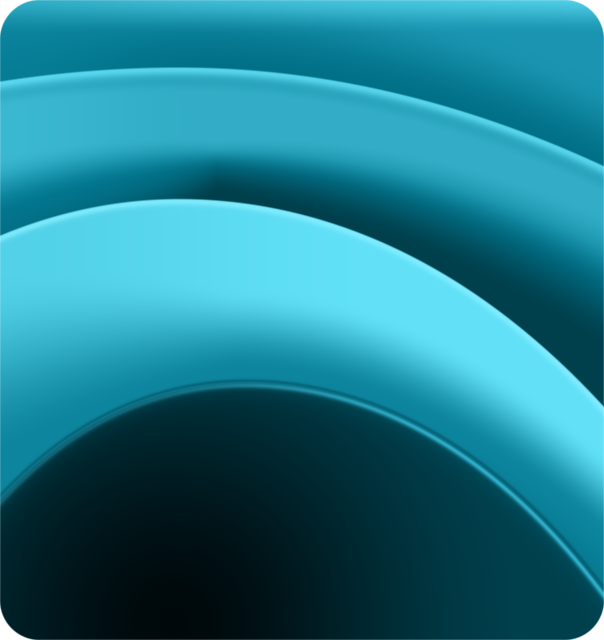
A WebGL 2 fragment shader for this background:

```glsl
#version 300 es
precision highp float;
// Draws layered teal arches with soft shading and bright rims on a rounded card.
uniform vec2 u_resolution;
out vec4 outColor;

const vec3 ICE = vec3(0.38, 0.88, 0.97);
const vec3 RIM = vec3(0.52, 0.93, 1.00);
const vec3 SKY = vec3(0.20, 0.68, 0.78);
const vec3 TEAL = vec3(0.035, 0.51, 0.61);
const vec3 DEEP = vec3(0.00, 0.44, 0.53);
const vec3 SHADOW = vec3(0.00, 0.25, 0.30);
const vec3 BLACK = vec3(0.00, 0.03, 0.04);

// Depth below an arch: x is vertical, y is perpendicular to the edge.
// Each side holds its quadratic and quartic bend.
vec2 archDepth(vec2 p, vec2 peak, vec2 leftBend, vec2 rightBend) {
    float dx = p.x - peak.x;
    vec2 bend = dx < 0.0 ? leftBend : rightBend;
    float q = dx * dx;
    float drop = peak.y - p.y - q * (bend.x + bend.y * q);
    float slope = dx * (2.0 * bend.x + 4.0 * bend.y * q);
    return vec2(drop, drop / sqrt(1.0 + slope * slope));
}

float roundedBox(vec2 p, vec2 halfSize, float radius) {
    vec2 q = abs(p) - halfSize + radius;
    return length(max(q, 0.0)) + min(max(q.x, q.y), 0.0) - radius;
}

float cover(float d, float softness) {
    return smoothstep(-softness, softness, d);
}

float line(float d, float center, float width) {
    float t = (d - center) / width;
    return exp(-t * t);
}

// Top backdrop, darkest just above the upper arch
vec3 backdrop(vec2 p, float depth) {
    vec3 color = mix(DEEP, vec3(0.10, 0.58, 0.69), smoothstep(0.0, 0.13, -depth));
    color = mix(color, TEAL, 0.7 * smoothstep(0.35, 0.0, p.x));
    float topLight = smoothstep(0.945, 1.01, p.y) * (0.45 + 0.4 * p.x);
    return mix(color, ICE, topLight);
}

// Upper band, fading into the hollow beneath it
vec3 upperBand(vec2 p, float edge) {
    float fold = archDepth(p, vec2(0.339, 0.759), vec2(0.41, 0.0), vec2(0.41, 0.0)).x;
    float side = p.x - 0.339;
    float reach = 0.06 + (side < 0.0 ? -0.75 : 0.16) * side;
    vec3 color = mix(SKY, vec3(0.23, 0.72, 0.82), smoothstep(0.3, 0.0, p.x));
    color = mix(color, TEAL, 0.2 * line(edge, 0.022, 0.010));
    color = mix(color, vec3(0.01, 0.48, 0.58), cover(fold, 0.025 + 0.06 * abs(side)));
    color = mix(color, SHADOW, smoothstep(-0.01, reach, fold));
    return mix(color, ICE, 0.75 * line(edge, 0.003, 0.008));
}

// Bright middle band with a soft lower fold
vec3 middleBand(vec2 p, float edge) {
    float fold = archDepth(p, vec2(0.365, 0.486), vec2(0.44, 0.0), vec2(0.77, 0.0)).x;
    float softness = 0.065 + 0.22 * max(0.365 - p.x, 0.0);
    vec3 color = mix(vec3(0.32, 0.82, 0.91), ICE, smoothstep(0.0, 0.6, p.x));
    color = mix(color, vec3(0.05, 0.52, 0.62), cover(fold, softness));
    color = mix(color, DEEP, 0.5 * smoothstep(0.06, 0.14, fold) * smoothstep(0.3, 0.8, p.x));
    return mix(color, RIM, 0.8 * line(edge, 0.004, 0.006));
}

// Dark dome lit along its edge
vec3 dome(vec2 p, float edge) {
    float radius = length(p - vec2(0.27, 0.03));
    vec3 color = mix(BLACK, vec3(0.0, 0.25, 0.30), smoothstep(-0.02, 0.58, radius));
    color += vec3(0.0, 0.10, 0.12) * exp(-max(edge, 0.0) / 0.014);
    float strength = mix(0.35, 0.95, smoothstep(0.15, 0.75, p.x));
    return mix(color, vec3(0.20, 0.70, 0.81), strength * line(edge, 0.003, 0.0045));
}

void main() {
    vec2 p = gl_FragCoord.xy / u_resolution.y;
    vec2 size = vec2(u_resolution.x / u_resolution.y, 1.0);
    float pixel = 1.0 / u_resolution.y;

    vec2 upper = archDepth(p, vec2(0.280, 0.8945), vec2(0.28, 0.0), vec2(0.35, 0.0));
    vec2 middle = archDepth(p, vec2(0.280, 0.689), vec2(0.715, 0.19), vec2(0.653, 0.19));
    vec2 lower = archDepth(p, vec2(0.384, 0.401), vec2(1.05, 1.25), vec2(0.90, 0.45));

    // Layers from back to front
    vec3 color = backdrop(p, upper.x);
    color = mix(color, upperBand(p, upper.y), cover(upper.y, 1.2 * pixel));
    color = mix(color, middleBand(p, middle.y), cover(middle.y, 1.2 * pixel));
    color = mix(color, SHADOW, 0.45 * line(lower.y, -0.004, 0.003));
    color = mix(color, dome(p, lower.y), cover(lower.y, 1.2 * pixel));

    // Rounded card on white
    float card = roundedBox(p - 0.5 * size, 0.5 * size, 0.062);
    color = mix(color, vec3(1.0), cover(card, pixel));
    outColor = vec4(color, 1.0);
}
```
